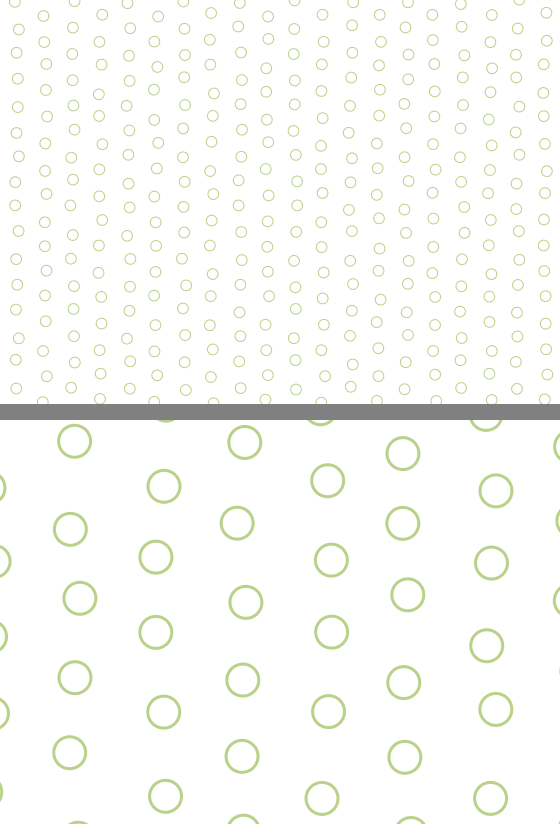
Top, the full canvas; bottom, a detail of the centre.
This pattern is drawn by a WebGL 1 fragment shader. Its source:

```glsl
precision highp float;

uniform vec2 u_resolution;

// Two independent random values in 0..1 for each cell
vec2 hash2(vec2 cell) {
    vec3 q = fract(vec3(cell.xyx) * vec3(0.1031, 0.1030, 0.0973) + 0.137);
    q += dot(q, q.yzx + 33.33);
    return fract((q.xx + q.yz) * q.zy);
}

// Distance from p to the outline of a circle around the origin
float circleOutline(vec2 p, float radius) {
    return abs(length(p) - radius);
}

void main() {
    // Canvas widths, measured from the top left corner
    float pixel = 1.0 / u_resolution.x;
    vec2 p = vec2(gl_FragCoord.x, u_resolution.y - gl_FragCoord.y) * pixel;

    // Twenty columns, every second one lowered by half a row
    vec2 spacing = vec2(0.04967, 0.04596);
    vec2 grid = (p - vec2(0.0306, 0.0033)) / spacing;
    float column = floor(grid.x + 0.5);
    grid.y -= 0.5 * mod(column, 2.0);
    vec2 cell = vec2(column, floor(grid.y + 0.5));

    // Each ring strays a little from the middle of its cell
    vec2 jitter = (hash2(cell + 7.0) - 0.5) * vec2(0.0084, 0.0088);
    vec2 local = (grid - cell) * spacing - jitter;

    // Thin ring with an edge one pixel soft
    float edge = 0.0009 - circleOutline(local, 0.0095);
    float ink = clamp(edge / pixel + 0.5, 0.0, 1.0);

    vec3 paper = vec3(1.0);
    vec3 leafGreen = vec3(0.73, 0.82, 0.54);
    gl_FragColor = vec4(mix(paper, leafGreen, ink), 1.0);
}
```
